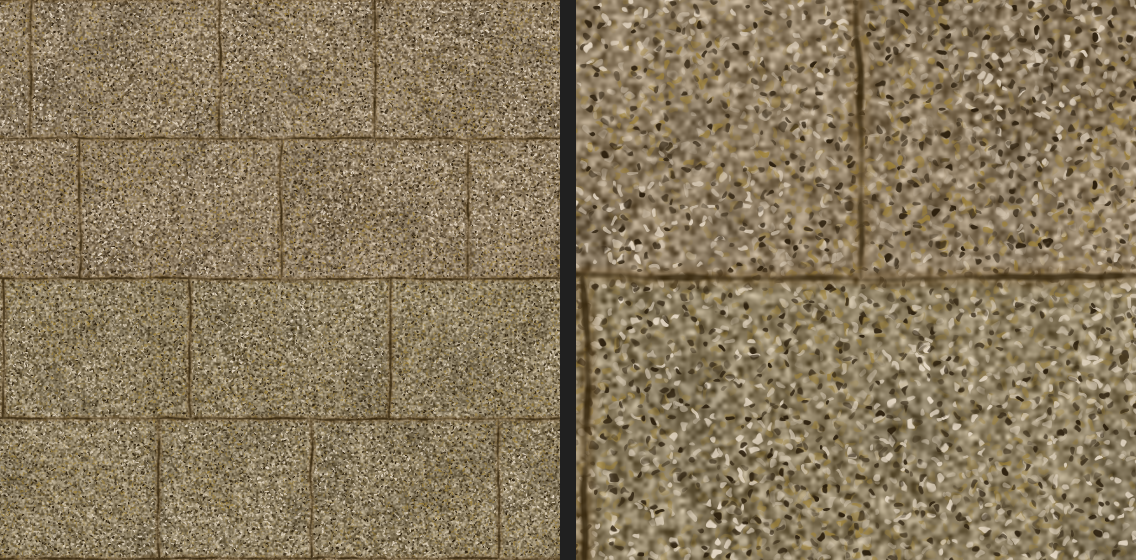
Left, the full canvas; right, a detail of the centre.
Give the GLSL for this texture, as a Shadertoy shader.

```glsl
// Weathered sandy stone blocks in four staggered courses, with speckled grain and thin dark joints.

float hash(vec2 p) {
    return fract(sin(dot(p, vec2(127.1, 311.7))) * 43758.5453);
}

// Value noise with n cells across, wrapping at the canvas edges
float noise(vec2 uv, float n) {
    vec2 p = uv * n, i = floor(p), f = fract(p);
    f = f * f * (3.0 - 2.0 * f);
    vec2 a = mod(i, n), b = mod(i + 1.0, n);
    return mix(mix(hash(a), hash(vec2(b.x, a.y)), f.x),
               mix(hash(vec2(a.x, b.y)), hash(b), f.x), f.y);
}

float fbm(vec2 uv, float n) {
    float sum = 0.0, amp = 0.5;
    for (int i = 0; i < 4; i++) {
        sum += amp * noise(uv, n);
        n *= 2.0;
        amp *= 0.5;
    }
    return sum / 0.9375;
}

// Scattered, randomly turned chips; size holds half length and radius in cells
float flecks(vec2 uv, float n, vec2 size, float density, float seed) {
    vec2 p = uv * n;
    float aa = 0.06 + 0.35 * n / iResolution.y, mask = 0.0;
    for (int y = -1; y <= 1; y++)
    for (int x = -1; x <= 1; x++) {
        vec2 cell = floor(p) + vec2(x, y);
        vec2 id = mod(cell, n) + seed;
        vec2 d = p - cell - vec2(hash(id + 3.1), hash(id + 17.3));
        float turn = 6.2832 * hash(id + 29.7);
        d = mat2(cos(turn), sin(turn), -sin(turn), cos(turn)) * d;
        float halfLength = size.x * hash(id + 41.9);
        d.x -= clamp(d.x, -halfLength, halfLength);
        float chip = 1.0 - smoothstep(size.y - aa, size.y + aa, length(d));
        mask = max(mask, chip * step(hash(id + 53.3), density) * (0.3 + 0.7 * hash(id + 61.7)));
    }
    return mask;
}

// Positions of the three upright joints in each course, counted from the bottom
vec3 uprightJoints(float course) {
    if (course < 0.5) return vec3(0.283, 0.556, 0.891);
    if (course < 1.5) return vec3(0.006, 0.339, 0.696);
    if (course < 2.5) return vec3(0.143, 0.502, 0.836);
    return vec3(0.055, 0.393, 0.669);
}

void mainImage(out vec4 fragColor, in vec2 fragCoord) {
    vec2 uv = fragCoord / iResolution.xy;

    // Block layout with slightly crooked, chipped edges
    vec2 wobble = vec2(fbm(uv, 20.0), fbm(uv + 0.37, 20.0)) - 0.5;
    vec2 q = uv + 0.008 * wobble - vec2(0.0, 0.0025);
    float course = mod(floor(q.y * 4.0), 4.0);
    vec3 joints = uprightJoints(course);
    vec3 toUpright = abs(fract(q.x - joints + 0.5) - 0.5);
    float upright = min(toUpright.x, min(toUpright.y, toUpright.z));
    float level = abs(fract(q.y * 4.0 + 0.5) - 0.5) / 4.0;
    float edge = min(upright, level);
    float block = mod(dot(step(joints, vec3(q.x)), vec3(1.0)), 3.0);

    // Faintly mottled stone; two crossed lattices make the fine grain
    float mottle = fbm(uv, 13.0);
    float grain = noise(uv, 320.0) - 0.5;
    float crossGrain = noise(mat2(0.8, 0.6, -0.6, 0.8) * uv, 250.0) - 0.5;
    float tone = 0.57 + 0.42 * (mottle - 0.5) + 1.7 * grain + 1.5 * crossGrain;
    tone += 0.04 * (hash(vec2(block, course) + 7.0) - 0.5);
    vec3 color = mix(vec3(0.45, 0.39, 0.285), vec3(0.63, 0.57, 0.465), tone);
    color += course > 1.5 ? vec3(0.006, -0.002, 0.002) : vec3(-0.004, 0.002, -0.004);
    color *= 1.0 - 0.09 * smoothstep(0.52, 0.72, fbm(uv + 0.53, 16.0));

    // Ochre, pale and dark chips of ragged outline, gathered in loose clusters
    vec2 ragged = uv + 0.0035 * (vec2(noise(uv, 260.0), noise(uv + 0.4, 260.0)) - 0.5);
    float cluster = smoothstep(0.3, 0.7, fbm(uv + 0.71, 16.0));
    float ochre = flecks(ragged, 160.0, vec2(0.3, 0.24), 0.5, 11.0);
    color = mix(color, vec3(0.62, 0.51, 0.22), 0.8 * ochre * (1.1 - 0.7 * cluster));
    float pale = flecks(ragged, 170.0, vec2(0.3, 0.25), 0.42, 37.0);
    color = mix(color, vec3(0.92, 0.87, 0.80), pale * (0.35 + 0.6 * cluster));
    float pits = flecks(ragged, 165.0, vec2(0.12, 0.25), 0.36, 71.0);
    color = mix(color, vec3(0.17, 0.12, 0.05), pits);

    // Faint brown stain beside the joints, then the broken dark joint itself
    float wear = fbm(uv + 0.13, 36.0);
    float stain = 1.0 - smoothstep(0.001, 0.004 + 0.01 * wear, edge);
    color = mix(color, vec3(0.50, 0.40, 0.25) + 0.2 * grain, 0.5 * stain);
    float halfWidth = 0.0004 + 0.0024 * wear;
    float soft = 0.0011 + 0.4 / iResolution.y;
    float joint = 1.0 - smoothstep(halfWidth - soft, halfWidth + soft, edge);
    float depth = 0.45 + 0.5 * smoothstep(0.3, 0.6, wear);
    color = mix(color, vec3(0.25, 0.19, 0.09) + 0.1 * crossGrain, joint * depth);

    fragColor = vec4(clamp(color, 0.0, 1.0), 1.0);
}
```
